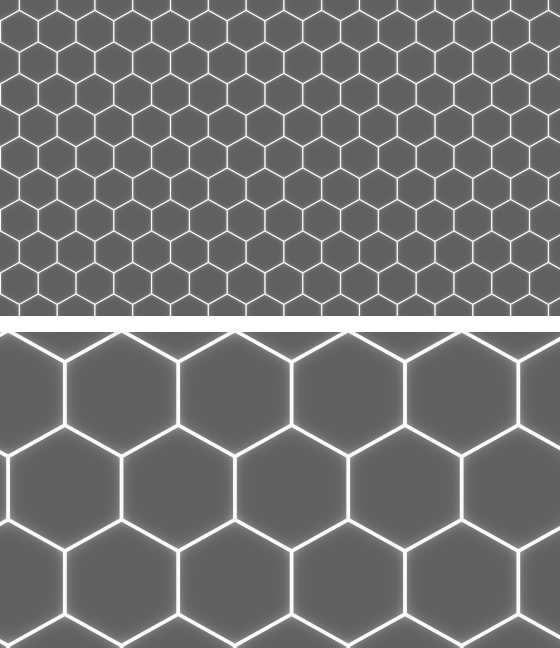
Top: the whole. Bottom: its middle third, enlarged.
Reproduce this pattern procedurally as a WebGL 2 fragment shader.

```glsl
#version 300 es
precision highp float;
// Honeycomb of thin white lines on flat grey, each line with a faint halo.
// Two offset rectangular lattices give the nearest cell centre; the distances
// to the three pairs of cell sides then drive both the line and the glow.

uniform vec2 u_resolution;
out vec4 fragColor;

// Offset from the nearest hexagon centre, for cells one unit wide
vec2 hexOffset(vec2 p) {
    vec2 period = vec2(1.0, sqrt(3.0));
    vec2 a = p - period * floor(p / period + 0.5);
    vec2 b = p - period * (floor(p / period) + 0.5);
    return dot(a, a) < dot(b, b) ? a : b;
}

void main() {
    // Canvas heights, with cells slightly flattened vertically
    vec2 uv = gl_FragCoord.xy / u_resolution.y;
    float cellWidth = 0.1196;
    vec2 cell = hexOffset((uv - vec2(0.0611, 0.502)) / (cellWidth * vec2(1.0, 0.9627)));

    // Nearest side and summed halo, which builds up in the corners
    float edge = 1.0;
    float glow = 0.0;
    for (int i = 0; i < 3; i++) {
        float angle = float(i) * radians(60.0);
        float side = cellWidth * (0.5 - abs(dot(cell, vec2(cos(angle), sin(angle)))));
        edge = min(edge, side);
        glow += 0.17 * exp(-max(side, 0.0) / 0.0046);
    }

    // Crisp line over the glowing background
    float soft = 0.6 / u_resolution.y;
    float line = 1.0 - smoothstep(0.0020 - soft, 0.0020 + soft, edge);
    float shade = mix(0.377 + glow, 0.98, line);
    fragColor = vec4(vec3(shade), 1.0);
}
```
